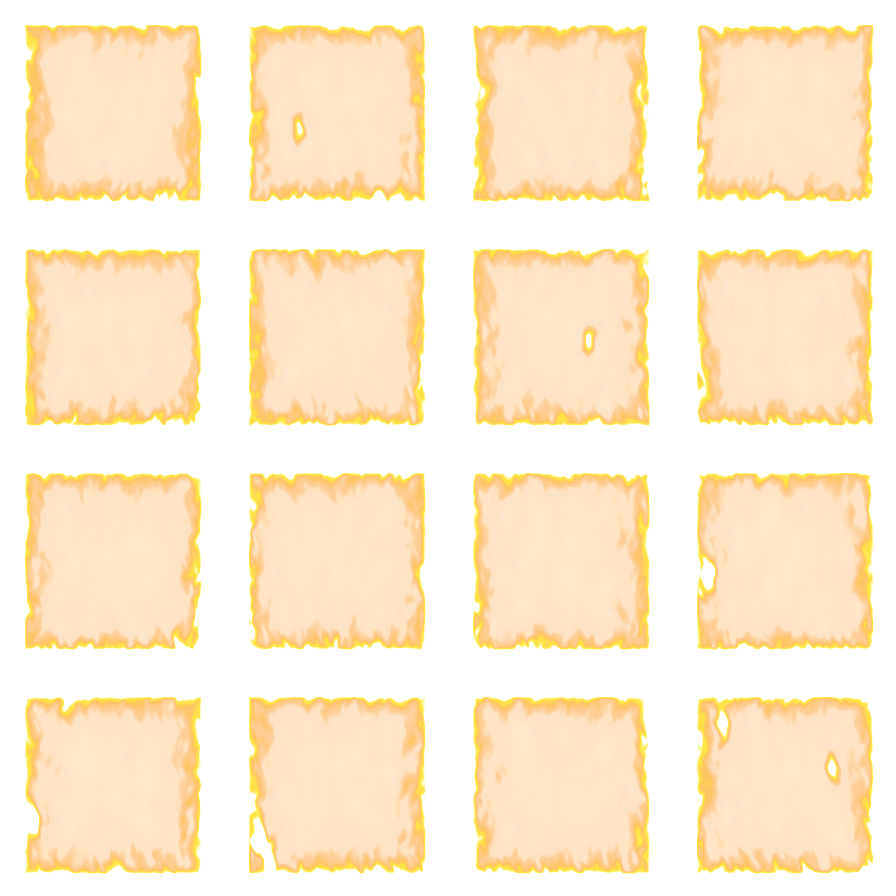
Reproduce this pattern procedurally as a Shadertoy shader.

```glsl
vec3 hash3(vec2 c) {
    vec3 q = fract(c.xyx * vec3(.1031, .1030, .0973));
    q += dot(q, q.yxz + 33.33);
    return fract((q.xxy + q.yzz) * q.zyx);
}

// Cellular blobs: x is signed noise, y is a rare deep scar
vec2 blobNoise(vec2 p) {
    vec2 cell = floor(p), sum = vec2(0.0);
    for (int j = -1; j <= 1; j++)
    for (int i = -1; i <= 1; i++) {
        vec2 c = cell + vec2(i, j);
        vec3 h = hash3(c);
        vec2 r = p - c - h.xy;
        float k = max(0.0, 1.0 - dot(r, r));
        sum += k * k * vec2(1.0 - 2.0 * h.z, step(.993, h.z));
    }
    return sum;
}

// White edge through yellow and orange to a peach centre
vec3 burnRamp(float v) {
    vec3 col = mix(vec3(1.0), vec3(1.0, .97, .65), smoothstep(.02, .10, v));
    col = mix(col, vec3(1.0, .89, .27), smoothstep(.08, .20, v));
    col = mix(col, vec3(1.0, .77, .40), smoothstep(.26, .48, v));
    col = mix(col, vec3(1.0, .80, .57), smoothstep(.48, .74, v));
    col = mix(col, vec3(1.0, .89, .76), smoothstep(.74, 1.02, v));
    return mix(col, vec3(1.0, .905, .80), smoothstep(1.1, 1.5, v));
}

void mainImage(out vec4 fragColor, in vec2 fragCoord) {
    vec2 grid = 4.0 * fragCoord / iResolution.xy;
    vec2 id = mod(floor(grid), 4.0);
    vec2 p = fract(grid) - vec2(.505, .495);

    // Inset depth from the square's border
    float depth = .39 - max(abs(p.x), abs(p.y));
    float rim = exp(-10.0 * max(depth, 0.0));

    // Swaying, vertically stretched flames, seeded per square
    float phase = 6.2832 * hash3(id + 7.0).x;
    vec2 q = p;
    q.x += .007 * sin(31.0 * p.y + phase) + .004 * sin(67.0 * p.y + 40.0 * p.x - phase);
    q.y += .012 * sin(43.0 * p.x + 2.0 * phase);
    vec2 seed = 64.0 * id + 40.0;
    vec2 coarse = blobNoise(q * vec2(21.0, 9.0) + seed);
    float fine = blobNoise(q * vec2(46.0, 21.0) + seed + 300.0).x;

    // Heat rises inwards; the border is eroded most at the bottom
    float heat = .12 + 1.25 * (1.0 - exp(-14.0 * max(depth, 0.0)));
    heat += coarse.x * (.14 + .30 * rim);
    heat += fine * (.05 + .30 * rim * (1.0 - .8 * p.y));
    heat -= 1.3 * coarse.y;
    heat *= smoothstep(-.008, .010, depth);

    fragColor = vec4(burnRamp(heat), 1.0);
}
```
